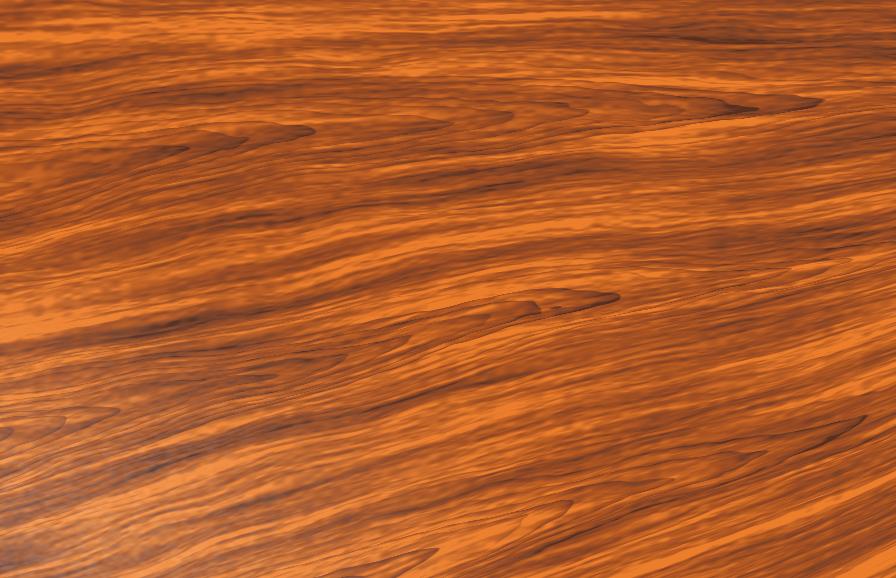
Give the GLSL for this texture, as a WebGL 1 fragment shader.

```glsl
precision highp float;
// Polished orange-brown wood veneer with three fanning cathedral grain figures.
uniform vec2 u_resolution;

// Colour ramp from the darkest growth line to the brightest early wood
const vec3 UMBER = vec3(0.34, 0.18, 0.12);
const vec3 BARK = vec3(0.47, 0.25, 0.15);
const vec3 CHESTNUT = vec3(0.57, 0.28, 0.14);
const vec3 RUSSET = vec3(0.66, 0.32, 0.13);
const vec3 AMBER = vec3(0.77, 0.39, 0.14);
const vec3 GOLD = vec3(0.92, 0.49, 0.17);
const vec3 SHEEN = vec3(0.03, 0.09, 0.13);

// Grain layout: figure axes fan out from right to left
const float AXIS_TOP = 0.71;
const float AXIS_SLOPE = 0.085;
const float AXIS_GAP = 0.45;
const float AXIS_FAN = 0.115;
const float LAST_FIGURE = 2.0;

// Growth rings
const float RINGS_ACROSS = 18.0;
const float RINGS_ALONG = 7.0;
const float RING_TILT = 2.3;
const float TIP_ROUNDING = 0.06;
const float MEAN_TONE = 2.6;

float hash(vec2 p) {
  return fract(sin(dot(p, vec2(127.1, 311.7))) * 43758.55);
}

float noise(vec2 p) {
  vec2 cell = floor(p);
  vec2 f = fract(p);
  f = f * f * (3.0 - 2.0 * f);
  float low = mix(hash(cell), hash(cell + vec2(1.0, 0.0)), f.x);
  float high = mix(hash(cell + vec2(0.0, 1.0)), hash(cell + 1.0), f.x);
  return mix(low, high, f.y);
}

// Noise centred on zero
float wobble(vec2 p) {
  return noise(p) - 0.5;
}

// Position across the fan; whole numbers lie on the figure axes
float grainCoordinate(vec2 p) {
  float u = (AXIS_TOP + AXIS_SLOPE * p.x - p.y) / (AXIS_GAP - AXIS_FAN * p.x);
  u += 0.14 * wobble(p * vec2(2.2, 4.5));
  return u + 0.035 * wobble(vec2(p.x * 8.0, u * 13.0));
}

// Distance to the nearest figure axis
float axisDistance(float u) {
  return abs(u - clamp(floor(u + 0.5), 0.0, LAST_FIGURE));
}

// Ring count whose level lines form nested arches pointing right
float ringHeight(float x, float u, float d) {
  float figure = 1.0 - smoothstep(0.0, 0.5, d);
  float h = RINGS_ALONG * (x - 1.55) * figure + RING_TILT * u;
  h += RINGS_ACROSS * (sqrt(d * d + TIP_ROUNDING * TIP_ROUNDING) - TIP_ROUNDING);
  h += 1.1 * wobble(vec2(x * 4.0, u * 9.0));
  h += 0.3 * wobble(vec2(x * 32.0, u * 36.0));
  return h + 0.8 * wobble(vec2(h * 0.7, 3.5));
}

// Each ring darkens slowly, then breaks off at a crisp edge
float ringShade(float h, float d) {
  float f = fract(h);
  float edge = mix(0.06, 0.25, smoothstep(0.0, 0.3, d));
  float strength = mix(0.5, 2.7, hash(vec2(floor(h), 8.0)));
  return strength * f * f * f * (1.0 - smoothstep(1.0 - edge, 1.0, f));
}

vec3 woodColor(float tone) {
  vec3 c = mix(UMBER, BARK, clamp(tone + 1.0, 0.0, 1.0));
  c = mix(c, CHESTNUT, clamp(tone, 0.0, 1.0));
  c = mix(c, RUSSET, clamp(tone - 1.0, 0.0, 1.0));
  c = mix(c, AMBER, clamp(tone - 2.0, 0.0, 1.0));
  return mix(c, GOLD, clamp(tone - 3.0, 0.0, 1.0));
}

void main() {
  vec2 p = gl_FragCoord.xy / u_resolution.y;
  float u = grainCoordinate(p);
  float d = axisDistance(u);
  float h = ringHeight(p.x, u, d);
  float figure = 1.0 - smoothstep(0.05, 0.35, d);

  // Rings and the broad bands that follow them
  float tone = MEAN_TONE - ringShade(h, d) * (1.0 + 0.5 * figure);
  tone += 2.6 * wobble(vec2(h * 0.45, 21.0 + p.x * 0.6));
  tone += 0.35 * figure;

  // Streaks, fibres and pores drawn out along the grain
  tone += 2.0 * wobble(vec2(p.x * 2.0, u * 21.0));
  tone += 2.6 * wobble(vec2(p.x * 7.0 + 40.0, u * 62.0));
  tone += 1.5 * wobble(vec2(p.x * 60.0, u * 115.0));

  // Slow clouding, with a darker right side
  tone += 1.6 * wobble(p * vec2(2.5, 4.0) + 9.0);
  tone -= 0.45 * smoothstep(0.9, 1.55, p.x);

  // Soft reflected light at the lower left
  float sheen = 1.0 - smoothstep(0.05, 0.85, length(p * vec2(0.8, 1.3)));
  sheen *= 0.8 + 0.8 * noise(p * vec2(110.0, 190.0));
  gl_FragColor = vec4(woodColor(tone) + SHEEN * sheen, 1.0);
}
```
